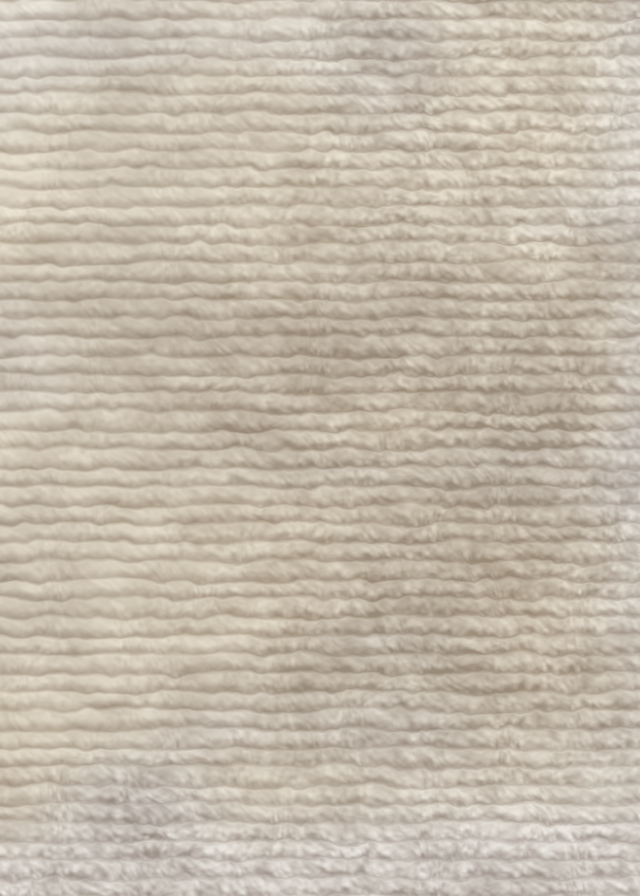
Give the GLSL for this texture, as a Shadertoy shader.

```glsl
// A cream pile rug with soft horizontal ribs, parted by thin wavering grooves.
// Each groove wanders on its own; ribs are shaded between neighbouring grooves,
// then tinted by broad worn patches and roughened with cellular fibre tufts.

const float RIB_COUNT = 48.0;
const vec3 GROOVE_TAN = vec3(0.655, 0.604, 0.538);
const vec3 PILE_CREAM = vec3(0.875, 0.845, 0.787);
const vec3 SILVER_SHIFT = vec3(-0.006, 0.004, 0.036);
const vec3 HONEY_SHIFT = vec3(0.006, 0.0, -0.012);

vec2 hash2(vec2 p) {
    vec3 q = fract(p.xyx * vec3(0.1031, 0.1030, 0.0973));
    q += dot(q, q.yzx + 33.33);
    return fract((q.xx + q.yz) * q.zy);
}

// Smooth noise from -1 to 1
float softNoise(vec2 p) {
    vec2 cell = floor(p), f = fract(p);
    f = f * f * (3.0 - 2.0 * f);
    float low = mix(hash2(cell).x, hash2(cell + vec2(1, 0)).x, f.x);
    float high = mix(hash2(cell + vec2(0, 1)).x, hash2(cell + vec2(1, 1)).x, f.x);
    return 2.0 * mix(low, high, f.y) - 1.0;
}

// Cellular noise: tufts, bright at their centres, mean near zero
float tufts(vec2 p) {
    vec2 cell = floor(p);
    float nearest = 2.0;
    for (int y = -1; y <= 1; y++) {
        for (int x = -1; x <= 1; x++) {
            vec2 c = cell + vec2(x, y);
            vec2 d = c + hash2(c) - p;
            nearest = min(nearest, dot(d, d));
        }
    }
    return 0.48 - sqrt(nearest);
}

// Short leaning fibres: stretched noise whose slant drifts over the pile
float fibres(vec2 p) {
    float lean = 0.9 * softNoise(p * 0.5 + 12.0);
    vec2 q = vec2(p.x + lean, p.y + 0.45 * p.x);
    return 0.6 * softNoise(q * vec2(2.4, 3.8)) + 0.4 * softNoise(q.yx * vec2(3.1, 4.4) + 70.0);
}

// Height of one groove at x, in rib units
float grooveHeight(float id, float x) {
    float wander = 0.15 * softNoise(vec2(x * 0.32, id * 7.31));
    wander += 0.10 * softNoise(vec2(x * 0.85, id * 5.17 + 40.0));
    return id + wander;
}

// Position across the rib: 0 at the groove below, 1 at the groove above
float ribPosition(vec2 p) {
    float row = floor(p.y), below = row - 2.0, above = row + 3.0;
    for (int k = -1; k <= 2; k++) {
        float g = grooveHeight(row + float(k), p.x);
        if (g <= p.y) below = max(below, g);
        else above = min(above, g);
    }
    return (p.y - below) / (above - below);
}

// Rounded rib, lit from above, with a soft shadow underneath
float ribShade(float t) {
    float rise = smoothstep(-0.04, 0.55, t);
    float crest = 1.0 - smoothstep(0.80, 1.03, t);
    return rise * crest * (0.86 + 0.22 * t);
}

void mainImage(out vec4 fragColor, in vec2 fragCoord) {
    vec2 uv = fragCoord / iResolution.xy;
    vec2 p = fragCoord / iResolution.y * RIB_COUNT;

    // Worn, silvery pile along the bottom and the right edge
    float patches = softNoise(p * vec2(0.14, 0.20) + 9.0);
    float bottom = 1.0 - smoothstep(0.02, 0.22, uv.y + 0.06 * patches - 0.05 * uv.x);
    float rightEdge = smoothstep(0.88, 1.04, uv.x + 0.04 * patches);
    float worn = max(bottom, 0.7 * rightEdge);
    float rough = max(worn, smoothstep(0.1, 0.8, uv.x) * 0.65);

    // Ribs with ragged edges
    float tuft = tufts(p * vec2(1.9, 2.5) + 0.5 * softNoise(p * 1.3));
    float fibre = fibres(p);
    vec2 ragged = p;
    ragged.y += 0.11 * softNoise(p * vec2(1.5, 1.2) + 60.0);
    ragged.y += (tuft + 0.5 * fibre) * mix(0.06, 0.22, rough);
    float rib = ribShade(ribPosition(ragged));
    float depth = 0.60 + 0.16 * softNoise(p * vec2(0.4, 0.8) + 23.0) - 0.12 * worn;

    // Brightness: ribs, clumps, broad patches and fibres
    float level = 0.46 + depth * (rib - 0.66);
    level += 0.16 * softNoise(p * vec2(0.5, 0.9) + 80.0);
    level += 0.13 * patches + 0.11 * softNoise(p * 0.07 + 31.0);
    level += tuft * mix(0.12, 0.34, rough);
    level += fibre * mix(0.18, 0.42, rough);

    // Light: bright left side, bottom and top, with a dim middle right
    float dim = 1.0 - smoothstep(0.0, 0.5, length((uv - vec2(0.68, 0.42)) * vec2(0.9, 1.0)));
    level += 0.22 * worn + 0.22 * (0.5 - uv.x) * smoothstep(0.1, 0.4, uv.y);
    level += 0.09 * smoothstep(0.6, 0.95, uv.y) - 0.15 * dim;

    // Tint: honey in the middle, silver where worn and in loose streaks
    float streak = smoothstep(0.25, 0.9, softNoise(p * vec2(0.10, 0.22) + 51.0));
    float topCorner = smoothstep(0.80, 1.0, uv.y) * (1.0 - 0.6 * uv.x);
    float silver = clamp(worn + 0.4 * streak + 0.4 * topCorner, 0.0, 1.0);
    vec3 color = mix(GROOVE_TAN, PILE_CREAM, clamp(level, -0.25, 1.2));
    color += mix(HONEY_SHIFT * (0.5 + 0.5 * patches), SILVER_SHIFT, silver);

    fragColor = vec4(color, 1.0);
}
```
